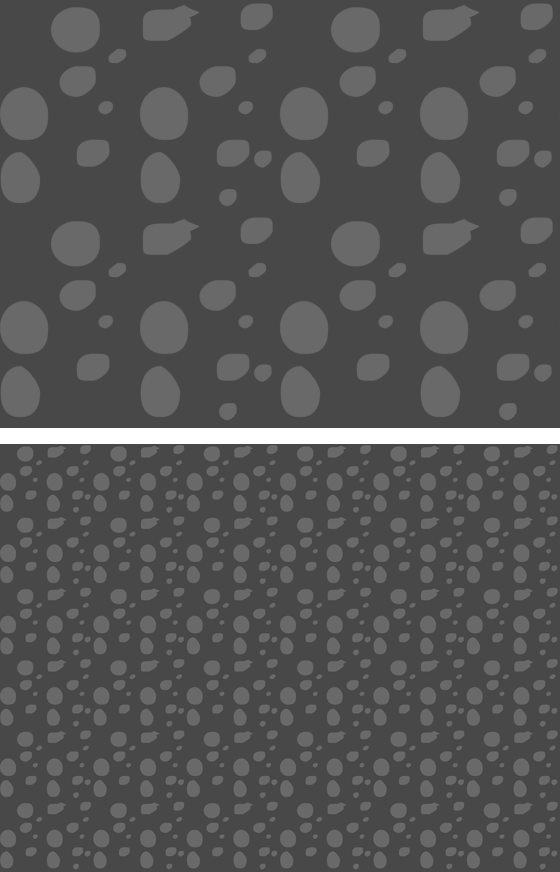
Top, the tile; bottom, the same tile 3 across and 3 down.
Reproduce this pattern procedurally as a Shadertoy shader.

```glsl
const vec3 GROUND = vec3(0.282);
const vec3 STONE = vec3(0.41);
const vec2 REPEATS = vec2(2.0);
const vec2 TILE = vec2(384.0, 294.0);   // design units in one repeat
const float EDGE = 0.8;                 // edge softness in pixels
const int COUNT = 12;
const int SHARED = 6;                   // leading stones recur every half tile

// Centre and half size of each stone, y pointing down
const vec4 PLACE[COUNT] = vec4[COUNT](
    vec4(33, 156, 33, 36.3),
    vec4(28, 244, 27, 35),
    vec4(106.5, 112, 24.8, 21),
    vec4(145, 148, 10, 9),
    vec4(127.7, 210.5, 22.3, 18.5),
    vec4(161, 77, 12, 9.7),
    vec4(103.5, 41, 33.5, 31),
    vec4(229, 34.5, 33, 21.5),
    vec4(253, 16.5, 21, 9.5),
    vec4(352, 23, 22, 18.2),
    vec4(360.5, 218.5, 12, 11.7),
    vec4(312.5, 271.5, 12, 11.7));

// Corner fullness: top left, top right, bottom right, bottom left
const vec4 CORNERS[COUNT] = vec4[COUNT](
    vec4(2, 1.9, 2.7, 2.1),
    vec4(2.1, 1.4, 2.4, 2.5),
    vec4(1.8, 5, 1.5, 2.3),
    vec4(1.7, 3, 1.5, 2.2),
    vec4(2.2, 5, 1.5, 5),
    vec4(1.05, 4, 1.3, 5),
    vec4(2, 2.8, 2.2, 2),
    vec4(3.5, 3, 1.15, 8),
    vec4(1.2, 0.85, 1.2, 2),
    vec4(2.2, 5, 1.45, 4.5),
    vec4(2, 4.5, 1.45, 2),
    vec4(2, 4.5, 1.5, 2));

// Offset to the nearest copy on a wrapping lattice
vec2 wrapOffset(vec2 p, vec2 period) {
    return p - period * floor(p / period + 0.5);
}

// Radial distance to a superellipse with its own exponent per quadrant
float stoneDistance(vec2 p, vec2 halfSize, vec4 corners) {
    vec2 side = p.y < 0.0 ? corners.xy : corners.wz;
    float power = p.x < 0.0 ? side.x : side.y;
    vec2 q = pow(abs(p) / halfSize, vec2(power));
    float gauge = pow(q.x + q.y, 1.0 / power);
    return length(p) * (1.0 - 1.0 / max(gauge, 0.001));
}

void mainImage(out vec4 fragColor, in vec2 fragCoord) {
    vec2 uv = fragCoord / iResolution.xy;
    vec2 p = vec2(uv.x, 1.0 - uv.y) * REPEATS * TILE;
    float pixel = REPEATS.y * TILE.y / iResolution.y;

    // Union of all stones
    float d = 1000.0;
    for (int i = 0; i < COUNT; i++) {
        vec2 period = i < SHARED ? TILE * vec2(0.5, 1.0) : TILE;
        vec2 offset = wrapOffset(p - PLACE[i].xy, period);
        d = min(d, stoneDistance(offset, PLACE[i].zw, CORNERS[i]));
    }

    float cover = 1.0 - smoothstep(-EDGE * pixel, EDGE * pixel, d);
    fragColor = vec4(mix(GROUND, STONE, cover), 1.0);
}
```
